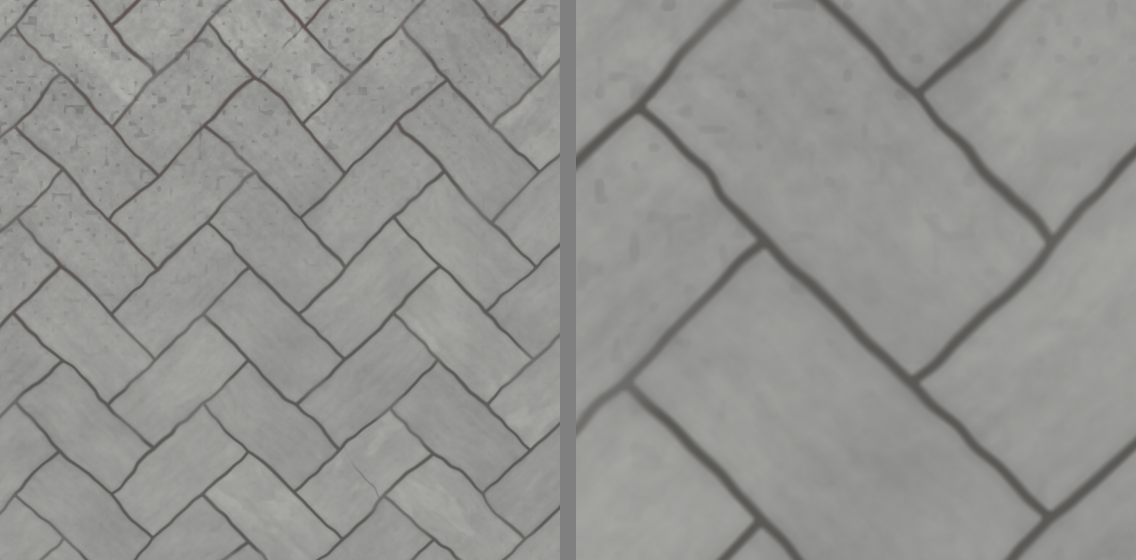
Left: the whole. Right: its middle third, enlarged.
A Shadertoy shader for this texture:

```glsl
float hash(vec2 p) {
    vec3 q = fract(vec3(p.xyx) * 0.1031);
    q += dot(q, q.yzx + 33.33);
    return fract((q.x + q.y) * q.z);
}

float noise(vec2 p) {
    vec2 i = floor(p), f = fract(p);
    f = f * f * (3.0 - 2.0 * f);
    return mix(mix(hash(i), hash(i + vec2(1, 0)), f.x),
               mix(hash(i + vec2(0, 1)), hash(i + vec2(1, 1)), f.x), f.y);
}

float fbm(vec2 p) {
    float sum = 0.0, amp = 0.5;
    for (int i = 0; i < 4; i++) {
        sum += amp * noise(p);
        p = mat2(1.6, 1.2, -1.2, 1.6) * p + 7.3;
        amp *= 0.5;
    }
    return sum / 0.9375;
}

// Diagonal paving axes, with a slight perspective towards the bottom
vec2 pavingCoords(vec2 uv) {
    float down = 0.866 - uv.y;
    float x = (uv.x - 0.111) * (1.0 + 0.048 * down) / 0.0859;
    float y = down * (1.0 + 0.081 * down) / 0.0883;
    return 0.5 * vec2(x - y, x + y - 2.0);
}

float roundedBox(vec2 p, vec2 halfSize, float radius) {
    vec2 d = abs(p) - halfSize + radius;
    return length(max(d, 0.0)) + min(max(d.x, d.y), 0.0) - radius;
}

void mainImage(out vec4 fragColor, in vec2 fragCoord) {
    vec2 uv = fragCoord / iResolution.y;
    vec2 p = pavingCoords(uv);

    // Uneven laying and ragged edges
    p += 0.11 * (vec2(noise(p * 1.3 + 11.0), noise(p * 1.3 + 47.0)) - 0.5);
    p += 0.035 * (vec2(noise(p * 6.0 + 80.0), noise(p * 6.0 + 120.0)) - 0.5);

    // Herringbone: four cells per step, two for each brick direction
    vec2 cell = floor(p);
    float k = mod(cell.x + cell.y, 4.0);
    bool rising = k < 1.5;
    vec2 origin = cell - (k == 1.0 ? vec2(1, 0) : k == 3.0 ? vec2(0, 1) : vec2(0));
    vec2 size = rising ? vec2(2, 1) : vec2(1, 2);
    vec2 q = p - origin - 0.5 * size;
    vec2 along = rising ? q : q.yx;
    float id = hash(origin + 63.0);
    float inside = -roundedBox(q, 0.5 * size, 0.05);

    // Brick face: own tone, stains, brushed streaks and fine grain
    float rough = smoothstep(0.6, 1.25, uv.y + 0.45 * (1.0 - uv.x));
    float tone = 0.598 + 0.035 * (id - 0.5);
    tone += 0.075 * (fbm(p * 1.4 + 31.0) - 0.5);
    tone += 0.05 * (fbm(along * vec2(3.0, 11.0) + id * 90.0) - 0.5);
    tone += mix(0.03, 0.09, rough) * (fbm(uv * 110.0) - 0.5);

    // Small pits, mostly in the rough corner
    float pits = smoothstep(0.76, 0.92, noise(uv * 95.0 + 5.0));
    tone -= pits * mix(0.01, 0.08, rough);

    // Pale scuffs on some bricks
    float scuff = smoothstep(0.56, 0.68, fbm(along * vec2(1.6, 3.0) + id * 50.0));
    tone += 0.03 * scuff * step(0.6, id);

    // A few bricks broken across the middle
    float crackPath = along.x + 0.12 * along.y + 0.12 * (noise(along * 4.0 + id * 30.0) - 0.5);
    float crack = 1.0 - smoothstep(0.0, 0.035, abs(crackPath));
    crack *= step(0.9, id) * smoothstep(0.25, 0.6, noise(along * 2.5 + id * 70.0));
    tone -= 0.12 * crack;

    // Dirty joints with a soft shaded rim
    float fill = mix(0.6, 1.0, smoothstep(0.2, 0.6, noise(p * 1.7 + 200.0)));
    float width = mix(0.036, 0.052, noise(p * 2.3 + 150.0));
    float joint = fill * (1.0 - smoothstep(0.004, width, inside));
    float rim = 1.0 - smoothstep(0.0, 0.13, inside);
    tone -= 0.045 * rim * rim;

    vec3 brick = tone * vec3(1.003, 1.003, 0.985);
    vec3 dirt = mix(vec3(0.355, 0.352, 0.34), vec3(0.38, 0.33, 0.315),
                    rough * noise(p * 2.0 + 300.0));
    fragColor = vec4(mix(brick, dirt, joint), 1.0);
}
```
